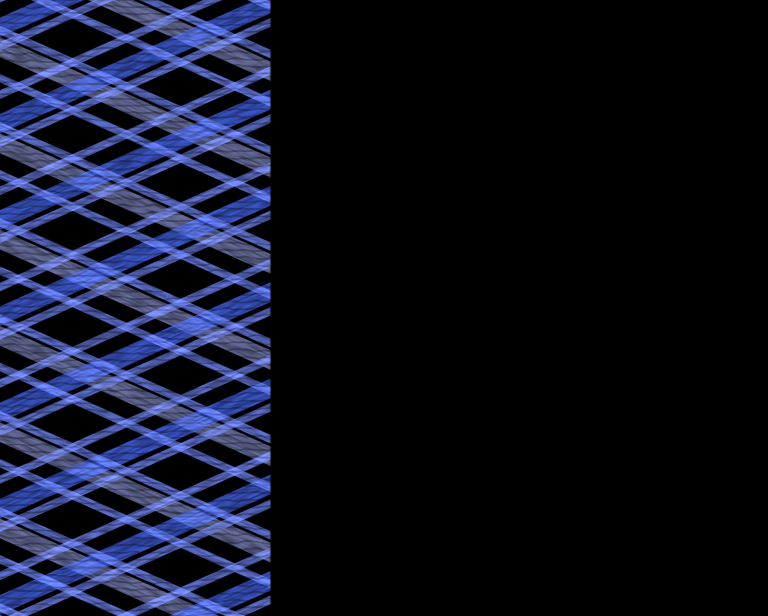
Reproduce this background procedurally as a Shadertoy shader.

```glsl
// Woven lattice of slanted translucent ribbons on a left-hand strip over black.

// Layout, in units of canvas height, with y measured downward from the top
const float STRIP_SHARE = 0.3522;   // strip edge as a share of canvas width
const float EDGE_BLUR   = 0.0022;
const float SLOPE       = 0.445;
const float PERIOD      = 0.15625;  // vertical repeat of the wide ribbons
const float WIDE_HALF   = 0.0160;
const float THIN_HALF   = 0.0070;
const float GREY_PHASE  = 0.0765;
const float BLUE_PHASE  = 0.0445;
const float FALL_PHASE  = 0.0488;   // thin ribbons falling to the right
const float RISE_PHASE  = 0.0755;   // thin ribbons rising to the right

// Colour and weave
const vec3  BACKDROP    = vec3(0.0, 0.0, 0.005);
const vec3  GREY        = vec3(0.34, 0.36, 0.51);
const vec3  BLUE        = vec3(0.19, 0.28, 0.65);
const vec3  LILAC       = vec3(0.31, 0.37, 0.68);
const float OPACITY     = 0.55;     // how much a ribbon hides what lies below
const float HATCH_STEP  = 0.0150;
const float HATCH_DEPTH = 0.28;

float hash(vec2 p) {
    p = fract(p * vec2(0.1031, 0.1137));
    p += dot(p, p.yx + 33.33);
    return fract((p.x + p.y) * p.x * 17.0);
}

float noise(vec2 p) {
    vec2 cell = floor(p), f = fract(p);
    f = f * f * (3.0 - 2.0 * f);
    return mix(mix(hash(cell), hash(cell + vec2(1, 0)), f.x),
               mix(hash(cell + vec2(0, 1)), hash(cell + vec2(1, 1)), f.x), f.y);
}

// Coverage of parallel ribbons repeated along the vertical offset
float ribbons(float offset, float phase, float period, float halfWidth, float blur) {
    float d = abs(mod(offset - phase + 0.5 * period, period) - 0.5 * period);
    return 1.0 - smoothstep(halfWidth - blur, halfWidth + blur, d);
}

// Fine streaks along a ribbon, cut by thin dark diagonal threads
float weave(float along, float offset, float blur) {
    float streak = noise(vec2(along * 55.0 + offset * 40.0, offset * 330.0) + 40.0);
    float wobble = (noise(vec2(along, offset) * 60.0 + 90.0) - 0.5) * 0.4;
    float thread = fract((along * 0.55 + offset * 1.3) / HATCH_STEP + wobble);
    float gap = abs(thread - 0.5) * HATCH_STEP;
    float dark = 1.0 - smoothstep(0.0006, 0.0018 + blur, gap);
    return (0.74 + 0.5 * streak) * (1.0 - HATCH_DEPTH * dark);
}

// Lays a translucent ribbon over the colour below
vec3 lay(vec3 below, vec3 tint, float cover) {
    return below * (1.0 - OPACITY * cover) + tint * cover;
}

void mainImage(out vec4 fragColor, in vec2 fragCoord) {
    float pixel = 1.0 / iResolution.y;
    float x = fragCoord.x * pixel;
    float y = 1.0 - fragCoord.y * pixel;
    float blur = max(0.0014, 0.7 * pixel);

    // Vertical offsets that stay constant along each ribbon direction
    float fall = y - SLOPE * x;
    float rise = y + SLOPE * x;
    float fallWeave = weave(x, fall, blur);
    float riseWeave = weave(x + 7.0, -rise, blur);

    // Ribbons, from the lowest layer to the highest
    vec3 color = vec3(0.0);
    color = lay(color, GREY * fallWeave, ribbons(fall, GREY_PHASE, PERIOD, WIDE_HALF, blur));
    color = lay(color, BLUE * riseWeave, ribbons(rise, BLUE_PHASE, PERIOD, WIDE_HALF, blur));
    color = lay(color, LILAC * fallWeave, ribbons(fall, FALL_PHASE, 0.5 * PERIOD, THIN_HALF, blur));
    color = lay(color, LILAC * riseWeave, ribbons(rise, RISE_PHASE, 0.5 * PERIOD, THIN_HALF, blur));

    // Soft right edge of the strip
    float edge = STRIP_SHARE * iResolution.x * pixel;
    float inside = 1.0 - smoothstep(edge - EDGE_BLUR, edge + EDGE_BLUR, x);
    fragColor = vec4(BACKDROP + color * inside, 1.0);
}
```
